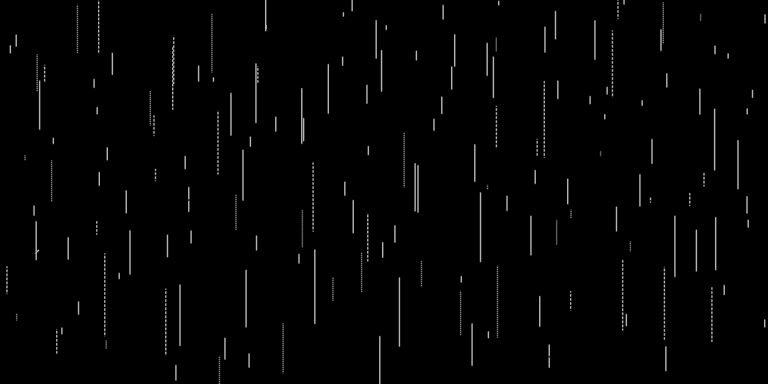
A Shadertoy shader for this pattern:

```glsl
// Sparse field of hair-thin vertical streaks on black: solid, dashed, finely
// dotted or broken once, plus a few tiny slanted flecks. A loop scatters them
// evenly with jitter; each is drawn with analytic box-filtered coverage.

// All lengths are in canvas heights.
const int   STREAK_COUNT  = 162;
const float STREAK_WIDTH  = 0.0026;
const float MIN_LENGTH    = 0.012;
const float MAX_LENGTH    = 0.165;
const float FLECK_LENGTH  = 0.014;
const float FILTER_PIXELS = 1.42;    // footprint of the smoothing filter

// Low-discrepancy step per streak, and how far each strays from it.
const vec2  SCATTER_STEP   = vec2(0.75488, 0.56984);
const vec2  SCATTER_JITTER = vec2(0.05, 0.1);

const float DASH_PERIOD   = 0.0105;
const float DASH_FILL     = 0.66;
const float DOT_PERIOD    = 0.0052;
const float DOT_FILL      = 0.5;
const float BREAK_PERIOD  = 0.055;
const float BREAK_FILL    = 0.94;

// Cumulative shares of the streak kinds; the remainder is solid.
const float FLECK_SHARE   = 0.02;
const float DASHED_SHARE  = 0.19;
const float DOTTED_SHARE  = 0.33;
const float BROKEN_SHARE  = 0.37;

const vec3 BACKGROUND   = vec3(0.0);
const vec3 STREAK_COLOR = vec3(1.0);

// Integer hash of streak index and channel, result in 0..1.
float hash(int index, int channel) {
    uint h = uint(index) * 747796405u + uint(channel) * 2891336453u + 12345u;
    h = ((h >> 16) ^ h) * 73244475u;
    h = ((h >> 16) ^ h) * 73244475u;
    h = (h >> 16) ^ h;
    return float(h & 65535u) / 65536.0;
}

// Share of a footprint centred on x that lies between -halfSize and halfSize.
float spanCoverage(float x, float halfSize, float footprint) {
    float lo = max(x - 0.5 * footprint, -halfSize);
    float hi = min(x + 0.5 * footprint, halfSize);
    return max(hi - lo, 0.0) / footprint;
}

// Integral of a unit-period pulse train.
float pulseIntegral(float x, float fill) {
    return floor(x) * fill + min(fract(x), fill);
}

// Share of the footprint filled by repeated dashes.
float dashCoverage(float x, float period, float fill, float footprint) {
    float a = (x - 0.5 * footprint) / period;
    float b = (x + 0.5 * footprint) / period;
    return (pulseIntegral(b, fill) - pulseIntegral(a, fill)) / (b - a);
}

float streak(vec2 p, int i, float aspect, float footprint) {
    // Placement: evenly spread, slightly denser towards the top
    vec2 jitter = vec2(hash(i, 0), hash(i, 1)) * SCATTER_JITTER;
    vec2 spot = fract(float(i) * SCATTER_STEP + jitter);
    vec2 center = vec2(spot.x * aspect, mix(spot.y, sqrt(spot.y), 0.35));
    vec2 q = p - center;
    if (abs(q.x) > STREAK_WIDTH + FLECK_LENGTH + footprint) return 0.0;

    // Length: mostly short, longer low down
    float kind = hash(i, 2);
    float r = hash(i, 3);
    float len = mix(MIN_LENGTH, MAX_LENGTH, r * r) * mix(1.3, 0.9, center.y);

    // Kind of stroke
    float pattern = 1.0;
    if (kind < FLECK_SHARE) {
        float angle = hash(i, 4) < 0.5 ? 0.8 : -0.8;
        float c = cos(angle), s = sin(angle);
        q = vec2(c * q.x - s * q.y, s * q.x + c * q.y);
        len = FLECK_LENGTH;
    } else if (kind < DASHED_SHARE) {
        len = 1.1 * len + 0.015;
        pattern = dashCoverage(q.y, DASH_PERIOD, DASH_FILL, footprint);
    } else if (kind < DOTTED_SHARE) {
        pattern = dashCoverage(q.y, DOT_PERIOD, DOT_FILL, footprint);
    } else if (kind < BROKEN_SHARE) {
        pattern = dashCoverage(q.y, BREAK_PERIOD, BREAK_FILL, footprint);
    }

    return pattern * spanCoverage(q.x, 0.5 * STREAK_WIDTH, footprint)
                   * spanCoverage(q.y, 0.5 * len, footprint);
}

void mainImage(out vec4 fragColor, in vec2 fragCoord) {
    vec2 p = fragCoord / iResolution.y;
    float aspect = iResolution.x / iResolution.y;
    float footprint = FILTER_PIXELS / iResolution.y;

    float light = 0.0;
    for (int i = 0; i < STREAK_COUNT; i++) {
        light = max(light, streak(p, i, aspect, footprint));
    }
    fragColor = vec4(mix(BACKGROUND, STREAK_COLOR, light), 1.0);
}
```
